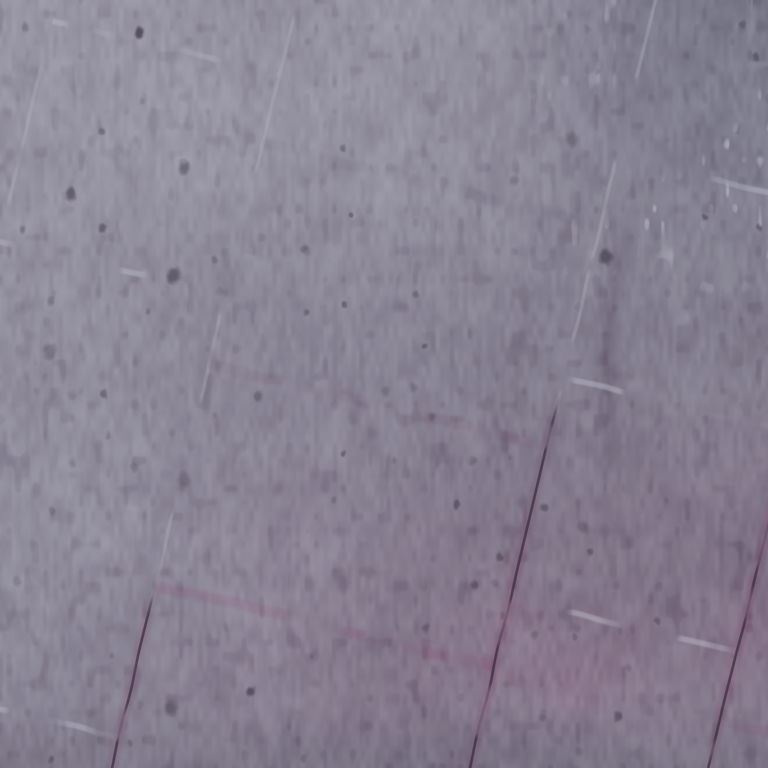
Give the GLSL for this texture, as a Shadertoy shader.

```glsl
// Weathered grey-violet slab: a soft tonal sweep, blotches and a fine upright grain,
// crossed by a tilted staggered grid of worn seams that turn dark toward the bottom,
// with scattered pits, pale flakes, a wavy smear and a pink stain.
#define DARK_TONE vec3(0.445, 0.415, 0.485)
#define LIGHT_TONE vec3(0.600, 0.592, 0.652)
#define PINK_TINT vec3(0.030, -0.028, -0.008)
#define PIT_COLOR vec3(0.20, 0.17, 0.23)
#define FLAKE_COLOR vec3(0.70, 0.70, 0.75)
#define MEAN_TONE 0.64
#define GRAIN_AMOUNT 0.30
#define SEAM_AXIS vec2(0.972, 0.235)
#define COLUMN_STEP 0.378
#define ROW_STEP 0.296
#define SEAM_WIDTH 0.0017

float hash(vec2 p) {
    vec3 q = fract(p.xyx * vec3(0.1031, 0.1030, 0.0973));
    q += dot(q, q.yzx + 33.33);
    return fract((q.x + q.y) * q.z);
}

float noise(vec2 p) {
    vec2 i = floor(p), f = fract(p);
    f = f * f * (3.0 - 2.0 * f);
    return mix(mix(hash(i), hash(i + vec2(1, 0)), f.x),
               mix(hash(i + vec2(0, 1)), hash(i + vec2(1, 1)), f.x), f.y);
}

float fbm(vec2 p) {
    float sum = 0.0, gain = 0.5;
    for (int i = 0; i < 4; i++) {
        sum += gain * noise(p);
        p = mat2(1.6, 1.2, -1.2, 1.6) * p + 7.3;
        gain *= 0.5;
    }
    return sum / 0.9375;
}

// Soft line of the given half width around distance zero
float stroke(float d, float width) {
    return 1.0 - smoothstep(0.4 * width, 1.6 * width, abs(d));
}

// Overall brightness: sweep, blotches, mottling and upright fibres
float slabTone(vec2 p) {
    float tone = MEAN_TONE + dot(p - 0.5, vec2(-0.25, 0.32));
    tone += 0.55 * (fbm(p * 3.5 + 4.0) - 0.5);
    tone += 0.36 * (fbm(p * vec2(34.0, 24.0)) - 0.5);
    tone += GRAIN_AMOUNT * (noise(p * vec2(165.0, 58.0) + 20.0) - 0.5);
    tone -= 0.25 * smoothstep(0.66, 0.95, noise(p * vec2(85.0, 55.0) + 50.0));
    tone -= 0.35 * smoothstep(0.35, 0.0, length(p - 1.0));
    tone -= 0.18 * smoothstep(0.09, 0.0, p.y);
    return tone;
}

// Staggered tile seams; x: dark crack, y: pale wear, z: faint shadow
vec3 seams(vec2 p, float px) {
    vec2 d = vec2(p.x, 1.0 - p.y);
    float u = dot(d, SEAM_AXIS);
    float v = dot(d, vec2(-SEAM_AXIS.y, SEAM_AXIS.x));
    float column = floor((u - 0.376) / COLUMN_STEP + 0.5);
    float seamPos = 0.376 + COLUMN_STEP * column + 0.075 * mod(column, 2.0);
    float side = u - seamPos + 0.002 * (noise(vec2(v * 18.0, column)) - 0.5);
    float cell = column - step(u, seamPos);
    float odd = mod(cell, 2.0);

    float row = (v - 0.009) / ROW_STEP - 0.3 * (1.0 - odd);
    float rowId = floor(row + 0.5);
    float across = (row - rowId) * ROW_STEP + 0.004 * (noise(vec2(u * 25.0, rowId)) - 0.5);

    float width = max(SEAM_WIDTH, 0.7 * px);
    float low = smoothstep(0.03, -0.02, p.y - 0.12 - 0.47 * p.x);
    float broken = smoothstep(0.22, 0.55, noise(vec2(v * 26.0, column + 9.0)));
    float worn = smoothstep(0.45, 0.8, noise(vec2(u * 28.0, rowId * 5.0 + cell)));
    float crack = stroke(side, width) * low * mix(0.3, 1.0, broken);
    float pale = 0.35 * stroke(side, 1.3 * width) * (1.0 - low) * broken;
    pale += 0.55 * odd * worn * stroke(across, 0.0036);
    float shade = (1.0 - odd) * stroke(across - 0.003, 0.007) * (0.3 + 0.7 * worn);
    shade += low * stroke(side, 0.007);
    return vec3(crack, pale, shade);
}

// Sparse round pits, one chance per grid cell in a coarse and a fine layer
float pits(vec2 p, float px) {
    float mask = 0.0;
    for (int i = 0; i < 2; i++) {
        float layer = float(i), count = mix(7.0, 19.0, layer);
        vec2 id = floor(p * count), seed = id + 31.0 * layer + 3.0;
        vec2 center = (id + 0.2 + 0.6 * vec2(hash(seed), hash(seed + 57.0))) / count;
        vec2 off = (p - center) * vec2(1.0, 0.8);
        off += 0.003 * (vec2(noise(p * 150.0), noise(p * 150.0 + 40.0)) - 0.5);
        float radius = mix(0.0075, 0.0042, layer) * (0.6 + 0.6 * hash(seed + 83.0));
        float present = step(hash(seed + 121.0), mix(0.30, 0.08, center.y));
        float depth = mix(0.25, 0.75, pow(hash(seed + 17.0), 2.0)) * mix(1.0, 0.6, layer);
        float disc = 1.0 - smoothstep(0.4 * radius, 1.3 * radius + px, length(off));
        mask = max(mask, present * depth * disc);
    }
    return mask;
}

void mainImage(out vec4 fragColor, in vec2 fragCoord) {
    vec2 p = fragCoord / iResolution.xy;
    float px = 1.0 / iResolution.y;
    vec3 seam = seams(p, px);

    // Wavy smear on the right
    float bend = p.x - 0.79 - 0.6 * pow(max(p.y - 0.56, 0.0), 1.5);
    float smear = exp(-pow(bend / 0.011, 2.0)) * smoothstep(0.36, 0.46, p.y) * smoothstep(0.74, 0.66, p.y);
    float tone = slabTone(p) - 0.3 * smear * (0.4 + noise(p * 30.0)) - 0.16 * seam.z;
    vec3 color = mix(DARK_TONE, LIGHT_TONE, clamp(tone, -0.25, 1.12));

    // Pink stain low on the right, cooler tint at the upper right
    float stain = smoothstep(0.55, 0.1, p.y) * smoothstep(0.0, 0.9, p.x) * smoothstep(0.01, 0.10, p.y);
    color += PINK_TINT * stain * (0.3 + 1.1 * fbm(p * 8.0 + 2.0));
    color += PINK_TINT * 0.7 * seam.z * smoothstep(0.6, 0.3, p.y);
    color += vec3(-0.016, 0.006, 0.004) * smoothstep(0.6, 1.0, p.x) * smoothstep(0.5, 1.0, p.y);

    // Pale flakes, pits and cracks on top
    float flakeZone = smoothstep(0.62, 0.9, p.x) * smoothstep(0.45, 0.75, p.y);
    float flakes = smoothstep(0.74, 0.95, noise(p * vec2(95.0, 48.0) + 80.0)) * smoothstep(0.5, 0.7, fbm(p * 9.0 + 30.0));
    color = mix(color, FLAKE_COLOR, clamp(seam.y + 0.8 * flakeZone * flakes, 0.0, 0.8));
    color = mix(color, PIT_COLOR, max(pits(p, px), 0.72 * seam.x));
    fragColor = vec4(color, 1.0);
}
```
